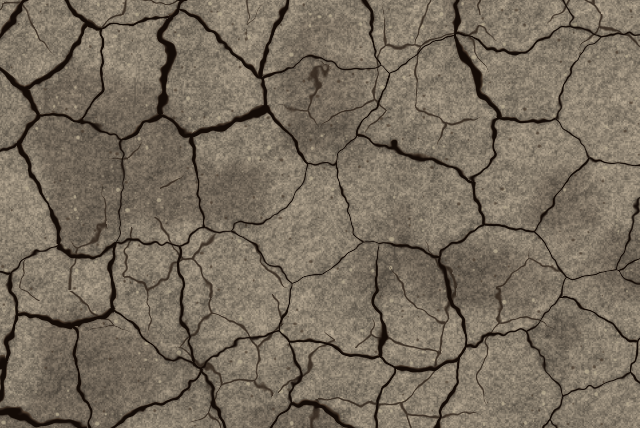
Reproduce this texture procedurally as a Shadertoy shader.

```glsl
const vec3 CLAY = vec3(0.535, 0.492, 0.427);
const vec3 STAIN = vec3(0.36, 0.32, 0.275);
const vec3 WALL = vec3(0.26, 0.205, 0.155);
const vec3 DEPTH = vec3(0.075, 0.042, 0.025);
const vec3 PEBBLE = vec3(0.74, 0.69, 0.58);
const float PLATE_SCALE = 4.7;    // plates per canvas height
const float CHIP_SCALE = 7.5;     // hairline network
const float CRACK_MIN = 0.0016;   // half widths
const float CRACK_MAX = 0.0088;
const float HAIRLINE = 0.0023;
const float GRAIN_SCALE = 320.0;
const float GRAIN_AMOUNT = 0.34;
const float GRIT_AMOUNT = 0.24;

float hash(vec2 p) {
    vec3 q = fract(p.xyx * 0.1031);
    q += dot(q, q.yzx + 33.33);
    return fract((q.x + q.y) * q.z);
}

vec2 hash2(vec2 p) {
    return vec2(hash(p + 17.0), hash(p + 71.0));
}

float noise(vec2 p) {
    vec2 i = floor(p), f = fract(p);
    f = f * f * (3.0 - 2.0 * f);
    return mix(mix(hash(i), hash(i + vec2(1, 0)), f.x),
               mix(hash(i + vec2(0, 1)), hash(i + vec2(1, 1)), f.x), f.y);
}

float fbm(vec2 p) {
    float sum = 0.0, amp = 0.5;
    for (int i = 0; i < 4; i++) {
        sum += amp * noise(p);
        p = mat2(0.8, 0.6, -0.6, 0.8) * p * 2.03 + 5.3;
        amp *= 0.5;
    }
    return sum;
}

vec2 warp(vec2 p, float scale) {
    return vec2(noise(p * scale), noise(p * scale + 41.7)) - 0.5;
}

// Voronoi border: x distance, yz direction across it, w random value per edge
vec4 border(vec2 p) {
    vec2 cell = floor(p), nearest = vec2(0), home = vec2(0);
    float best = 9.0;
    for (int y = -1; y <= 1; y++)
    for (int x = -1; x <= 1; x++) {
        vec2 c = cell + vec2(x, y);
        vec2 r = c + 0.1 + 0.8 * hash2(c) - p;
        if (dot(r, r) < best) { best = dot(r, r); nearest = r; home = c; }
    }
    vec4 edge = vec4(9.0, 0.0, 0.0, 0.0);
    for (int y = -2; y <= 2; y++)
    for (int x = -2; x <= 2; x++) {
        vec2 c = home + vec2(x, y);
        if (x == 0 && y == 0) continue;
        vec2 r = c + 0.1 + 0.8 * hash2(c) - p;
        vec2 across = normalize(r - nearest);
        float d = dot(0.5 * (r + nearest), across);
        if (d < edge.x) edge = vec4(d, across, hash(c + home));
    }
    return edge;
}

// Rare round specks, one at most per grid cell
float specks(vec2 p, float scale, float chance, float aa) {
    p *= scale;
    vec2 c = floor(p);
    vec2 r = fract(p) - 0.3 - 0.4 * hash2(c);
    r.x *= 0.7 + 0.6 * hash(c + 3.0);
    float radius = 0.07 + 0.15 * hash(c + 9.0);
    float soft = aa * scale;
    float dot_ = 1.0 - smoothstep(radius - soft, radius + soft, length(r));
    return dot_ * step(hash(c + 29.0), chance);
}

void mainImage(out vec4 fragColor, in vec2 fragCoord) {
    float aa = 0.9 / iResolution.y;
    vec2 p = fragCoord / iResolution.y + 7.0;
    vec2 ragged = p + 0.085 * warp(p, 6.0) + 0.024 * warp(p, 24.0) + 0.008 * warp(p, 75.0);

    // Clay surface: blotches, slanted light on bumps, grit and grain
    float tone = 1.0 + 0.26 * (fbm(p * 9.0) - 0.47);
    tone += 0.55 * (fbm(p * 28.0) - fbm(p * 28.0 + vec2(-0.12, 0.2)));
    tone += GRIT_AMOUNT * (noise(p * 130.0) - 0.5);
    tone += GRAIN_AMOUNT * (noise(p * GRAIN_SCALE) - 0.5);
    vec3 color = CLAY * tone;
    float damp = smoothstep(0.58, 0.86, noise(p * 5.3 + 2.0) + 0.35 * (fbm(p * 18.0) - 0.47));
    color = mix(color, STAIN * tone, 0.6 * damp);

    // Pebbles and pits
    color = mix(color, PEBBLE, 0.75 * specks(p, 42.0, 0.07, aa));
    color = mix(color, PEBBLE, 0.5 * specks(p + 3.1, 95.0, 0.06, aa));
    color = mix(color, WALL, 0.7 * specks(p + 5.7, 60.0, 0.05, aa));

    // Hairlines that fade out inside the plates
    vec4 chip = border(ragged * CHIP_SCALE + 13.0);
    float reach = smoothstep(0.5, 0.68, noise(p * 4.5 + 23.0)) * step(0.3, chip.w);
    float hairWidth = HAIRLINE * reach * (0.6 + 0.8 * noise(p * 30.0));
    float hair = 1.0 - smoothstep(hairWidth - aa, hairWidth + aa, chip.x / CHIP_SCALE);
    color = mix(color, mix(WALL, DEPTH, 0.4), 0.85 * hair * smoothstep(0.0, 0.4, reach));

    // Main cracks: crumbly brown wall, black core leaning to the shaded side
    vec4 plate = border(ragged * PLATE_SCALE);
    float d = plate.x / PLATE_SCALE;
    float opening = 0.5 * plate.w + 0.5 * smoothstep(0.2, 0.8, noise(p * 3.2 + 11.0));
    float width = mix(CRACK_MIN, CRACK_MAX, opening * opening);
    width *= 0.65 + 0.7 * noise(p * 38.0);
    float core = abs(d - 0.3 * width * plate.z);
    float rim = 1.0 - smoothstep(width, width + 0.009, d);
    float crack = 1.0 - smoothstep(width - aa, width + aa, d);
    float dark = 1.0 - smoothstep(0.45 * width, 0.95 * width + aa, core);
    vec3 wall = WALL * (0.75 + 0.6 * noise(p * 110.0));
    color *= 1.0 - 0.13 * rim;
    color = mix(color, mix(wall, DEPTH, dark), crack);

    fragColor = vec4(clamp(color, 0.0, 1.0), 1.0);
}
```
